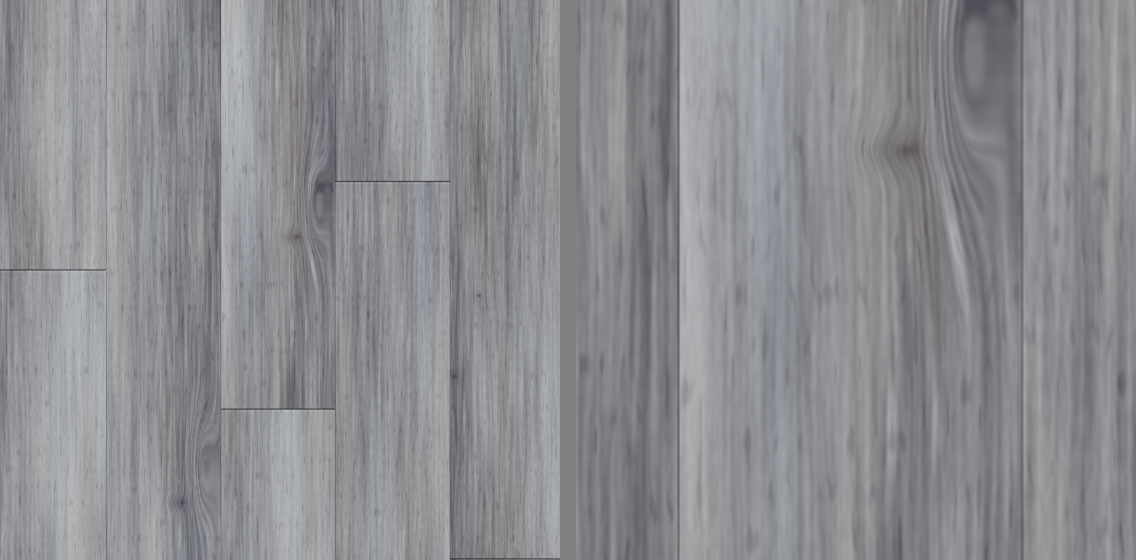
Left: the whole. Right: its middle third, enlarged.
This texture is drawn by a WebGL 1 fragment shader. Its source:

```glsl
precision highp float;
// Grey wood floor: five columns of upright planks with staggered butt joints.
// Each plank blends four tones across its width; stretched gradient noise
// adds bands, grain and pores, and bumps in the grain make the knot arches.

uniform vec2 u_resolution;

const float PLANK_WIDTH = 0.2045;
const float FIRST_EDGE = -0.0145;
const vec4 JOINTS = vec4(0.518, 1.1, 0.2695, 0.676);  // columns 0 to 3
const float LAST_JOINT = 0.002;                       // column 4
const float JOINT_HALF = 0.0011;
const float SEAM_HALF = 0.0008;
const float JOINT_DEPTH = 0.5;
const float SEAM_DEPTH = 0.22;

const vec3 DARK = vec3(0.395, 0.385, 0.405);
const vec3 LIGHT = vec3(0.695, 0.705, 0.715);
const vec3 COOL_TINT = vec3(-0.022, 0.0, 0.026);

const float GRAIN_FREQ = 155.0;
const float GRAIN_DEPTH = 0.40;
const float BAND_DEPTH = 0.30;
const float PORE_DEPTH = 0.22;
const float STREAK_DEPTH = 0.28;

const vec2 FIRST_KNOT = vec2(0.320, 0.102);
const vec2 KNOT_STEP = vec2(0.202, 0.475);
const vec2 ARCH_OFFSET = vec2(0.040, 0.060);
const vec2 ARCH_SIZE = vec2(0.022, 0.095);
const float ARCH_BEND = 0.034;
const vec2 FIRST_MARK = vec2(0.856, 0.472);
const vec2 MARK_STEP = vec2(-0.043, -0.144);

vec2 gradient(vec2 cell) {
  float h = fract(sin(dot(cell, vec2(127.1, 311.7))) * 43758.5);
  return vec2(cos(6.2832 * h), sin(6.2832 * h));
}

float noise(vec2 p) {
  vec2 i = floor(p), f = fract(p);
  vec2 u = f * f * f * (f * (f * 6.0 - 15.0) + 10.0);
  vec2 e = vec2(1.0, 0.0);
  float low = mix(dot(gradient(i), f), dot(gradient(i + e), f - e), u.x);
  float high = mix(dot(gradient(i + e.yx), f - e.yx),
                   dot(gradient(i + 1.0), f - 1.0), u.x);
  return mix(low, high, u.y);
}

// Soft elliptical spot, 1 at its centre
float spot(vec2 d, vec2 size) {
  d /= size;
  return exp(-dot(d, d));
}

float line(float d, float halfWidth, float pixel) {
  return 1.0 - smoothstep(halfWidth - pixel, halfWidth + pixel, d);
}

float jointHeight(float column) {
  if (column < 0.5) return JOINTS.x;
  if (column < 1.5) return JOINTS.y;
  if (column < 2.5) return JOINTS.z;
  return column < 3.5 ? JOINTS.w : LAST_JOINT;
}

// Four tones from the left to the right edge of a plank
vec4 plankTones(float column, bool upper) {
  if (column < 0.5) return upper ? vec4(0.58, 0.42, 0.80, 0.74) : vec4(0.42, 0.50, 0.86, 0.76);
  if (column < 1.5) return vec4(0.73, 0.64, 0.40, 0.29);
  if (column < 2.5) return upper ? vec4(0.87, 0.64, 0.35, 0.28) : vec4(0.46, 0.66, 0.82, 0.70);
  if (column < 3.5) return upper ? vec4(0.28, 0.46, 0.78, 0.70) : vec4(0.43, 0.52, 0.60, 0.66);
  return vec4(0.27, 0.44, 0.56, 0.67);
}

float blendTones(vec4 tones, float across) {
  float x = clamp(across, 0.0, 1.0) * 3.0;
  float tone = mix(tones.x, tones.y, smoothstep(0.0, 1.0, x));
  tone = mix(tone, tones.z, smoothstep(1.0, 2.0, x));
  return mix(tone, tones.w, smoothstep(2.0, 3.0, x));
}

void main() {
  vec2 p = gl_FragCoord.xy / u_resolution;
  float pixel = 0.7 / min(u_resolution.x, u_resolution.y);

  // Plank layout
  float plankX = (p.x - FIRST_EDGE) / PLANK_WIDTH;
  float column = floor(plankX);
  float across = plankX - column;
  float joint = jointHeight(column);
  bool upper = p.y > joint;
  vec2 seed = vec2(column * 3.7, column * 5.3 + (upper ? 2.6 : 0.0));

  // Knots darken the wood and bend the grain into arches
  float bend = 0.0022 * noise(p * vec2(14.0, 7.0) + seed);
  float arch = 0.0;
  float stain = 0.0;
  for (int i = 0; i < 2; i++) {
    vec2 d = p - FIRST_KNOT - float(i) * KNOT_STEP;
    float bump = spot(d - ARCH_OFFSET, ARCH_SIZE);
    float core = spot(d, vec2(0.022, 0.013));
    bend += ARCH_BEND * bump + 0.010 * core;
    arch += bump;
    stain += 0.20 * core + 0.25 * spot(d - vec2(0.008, 0.0), vec2(0.006, 0.004));
    vec2 mark = p - FIRST_MARK - float(i) * MARK_STEP;
    stain += 0.55 * spot(mark, vec2(0.004, 0.003)) + 0.12 * spot(mark, vec2(0.014, 0.012));
  }
  vec2 q = vec2(p.x + bend, p.y) + seed;

  // Broad tones and bands
  float drift = 0.20 * noise(q * vec2(9.0, 2.2));
  float tone = blendTones(plankTones(column, upper), across + drift);
  tone += BAND_DEPTH * (noise(q * vec2(26.0, 1.6)) + 0.6 * noise(q * vec2(62.0, 2.8)));

  // Grain is strongest in the darker wood
  float grain = noise(q * vec2(GRAIN_FREQ, 5.0)) + 0.7 * noise(q * vec2(GRAIN_FREQ * 1.9, 13.0));
  float darkness = 1.0 - smoothstep(0.3, 0.85, tone);
  tone += GRAIN_DEPTH * mix(0.45, 1.0, darkness) * (1.0 + 0.4 * arch) * grain;
  tone -= PORE_DEPTH * smoothstep(0.22, 0.55, noise(q * vec2(210.0, 34.0) + 9.0));
  tone += STREAK_DEPTH * darkness * smoothstep(0.30, 0.60, noise(q * vec2(120.0, 9.0) + 4.0));
  tone += 0.10 * noise(q * vec2(330.0, 90.0)) + 0.02 - stain;

  vec3 color = mix(DARK, LIGHT, clamp(tone, -0.25, 1.08));
  color += COOL_TINT * noise(q * vec2(17.0, 1.4) + 6.0);

  // Gaps between planks
  float seamDistance = min(across, 1.0 - across) * PLANK_WIDTH;
  color *= 1.0 - SEAM_DEPTH * line(seamDistance, SEAM_HALF, pixel);
  color *= 1.0 - JOINT_DEPTH * line(abs(p.y - joint), JOINT_HALF, pixel);
  color += 0.05 * line(abs(p.y - joint + 0.0035), JOINT_HALF, pixel);

  gl_FragColor = vec4(color, 1.0);
}
```
